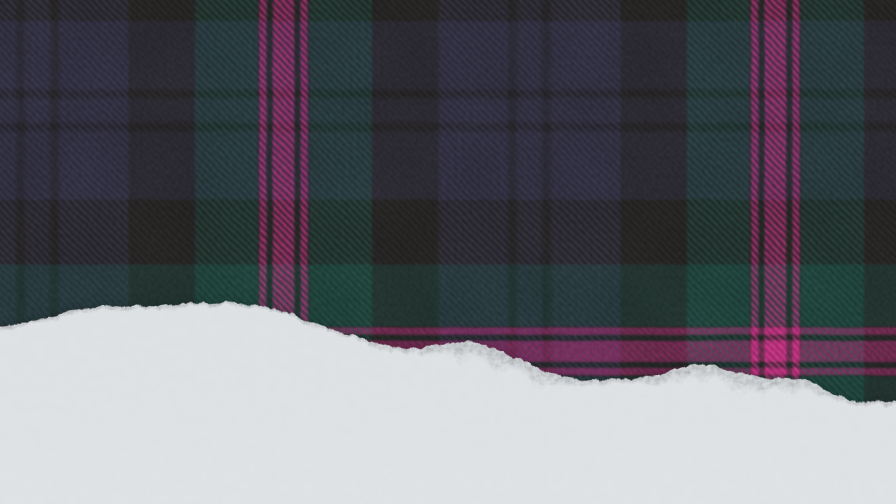
This pattern is drawn by a Shadertoy shader. Its source:

```glsl
// A sheet of torn white paper laid over dark tartan cloth.
// One mirrored stripe sequence colours both warp and weft; a diagonal twill
// wave mixes them, and gradient noise frays the torn edge of the paper.

vec2 hashGradient(vec2 cell) {
    float angle = 6.2832 * fract(sin(dot(cell, vec2(127.1, 311.7))) * 43758.5);
    return vec2(cos(angle), sin(angle));
}

float gradientNoise(vec2 p) {
    vec2 cell = floor(p), f = fract(p);
    vec2 w = f * f * f * (f * (f * 6.0 - 15.0) + 10.0);
    float a = dot(hashGradient(cell), f);
    float b = dot(hashGradient(cell + vec2(1, 0)), f - vec2(1, 0));
    float c = dot(hashGradient(cell + vec2(0, 1)), f - vec2(0, 1));
    float d = dot(hashGradient(cell + 1.0), f - 1.0);
    return mix(mix(a, b, w.x), mix(c, d, w.x), w.y);
}

float fractalNoise(vec2 p) {
    float sum = 0.0, gain = 0.6;
    for (int i = 0; i < 4; i++) {
        sum += gain * gradientNoise(p);
        p = p * 2.1 + 7.3;
        gain *= 0.55;
    }
    return sum;
}

float bump(float x, float centre, float width) {
    float t = (x - centre) / width;
    return exp(-t * t);
}

// Thread colour across one repeat, mirrored around the pink stripes
vec3 threadColour(float t, float soft) {
    const vec3 green = vec3(0.125, 0.265, 0.235);
    const vec3 black = vec3(0.150, 0.143, 0.140);
    const vec3 navy = vec3(0.193, 0.188, 0.255);
    const vec3 pink = vec3(0.70, 0.19, 0.47);
    float d = abs(fract(t + 0.5) - 0.5);
    vec3 colour = mix(green, black, smoothstep(-soft, soft, d - 0.18));
    colour = mix(colour, navy, smoothstep(-soft, soft, d - 0.315));
    float guard = smoothstep(soft * 1.6, -soft * 1.6, abs(d - 0.4655) - 0.009);
    guard = max(guard, smoothstep(soft, -soft, d - 0.052));
    colour = mix(colour, black * 0.9, guard * 0.75);
    float stripe = smoothstep(soft, -soft, d - 0.022);
    stripe = max(stripe, smoothstep(soft, -soft, abs(d - 0.042) - 0.0075));
    return mix(colour, pink, stripe);
}

vec3 tartan(vec2 p, float pixel) {
    // Slight waviness keeps the stripes from looking ruled
    vec2 q = p + 0.0015 * vec2(gradientNoise(p * 14.0), gradientNoise(p * 14.0 + 40.0));
    float soft = 0.003 + pixel * 0.7;
    vec3 warp = threadColour((q.x - 0.5625) / 0.976, soft);
    vec3 weft = threadColour((q.y - 0.303) / 0.956, soft);
    float twill = sin(6.2832 * 70.0 * (q.x + q.y) + 1.5 * gradientNoise(p * 25.0));
    vec3 cloth = mix(weft, warp, 0.5 + 0.15 * twill);
    cloth *= 1.0 + 0.08 * twill + 0.12 * gradientNoise(p * vec2(130.0, 110.0));
    cloth *= 1.0 + 0.07 * gradientNoise(p * 9.0);
    return cloth;
}

// Height of the tear: long slopes, low humps and ragged fibres
float tearHeight(float x) {
    float h = 0.354 + 0.039 * smoothstep(0.0, 0.21, x);
    h += 0.007 * bump(x, 0.43, 0.09) - 0.083 * smoothstep(0.475, 0.82, x);
    h += 0.012 * bump(x, 0.926, 0.058) - 0.0625 * smoothstep(0.94, 1.157, x);
    h += 0.028 * bump(x, 1.39, 0.085) - 0.044 * smoothstep(1.585, 1.70, x);
    return h + 0.010 * fractalNoise(vec2(x * 32.0, 3.7));
}

vec3 paper(vec2 p, float depth) {
    vec3 sheet = vec3(0.872, 0.884, 0.892) + 0.012 * (0.3 - p.y);
    sheet += 0.008 * fractalNoise(p * 45.0);
    // Exposed fibres form a wider, greyer band below the humps
    float band = 0.009 + 0.034 * bump(p.x, 0.98, 0.14) + 0.032 * bump(p.x, 1.46, 0.15);
    band *= 1.0 + 0.9 * gradientNoise(vec2(p.x * 22.0, 9.2));
    float fibre = 1.0 - smoothstep(0.2, 1.0, depth / band + 0.5 * fractalNoise(p * 60.0));
    float grain = fractalNoise(p * 90.0);
    return sheet - fibre * (0.10 - 0.17 * grain);
}

void mainImage(out vec4 fragColor, in vec2 fragCoord) {
    vec2 p = fragCoord / iResolution.y;
    float pixel = 1.0 / iResolution.y;

    // Cloth, with a soft contact shadow along the tear
    float depth = tearHeight(p.x) - p.y + 0.004 * fractalNoise(p * 75.0);
    vec3 colour = tartan(p, pixel);
    colour *= 1.0 - 0.15 * exp(-max(-depth, 0.0) * 130.0);

    // Paper on top
    float cover = smoothstep(-pixel, pixel, depth);
    colour = mix(colour, paper(p, depth), cover);
    fragColor = vec4(clamp(colour, 0.0, 1.0), 1.0);
}
```
